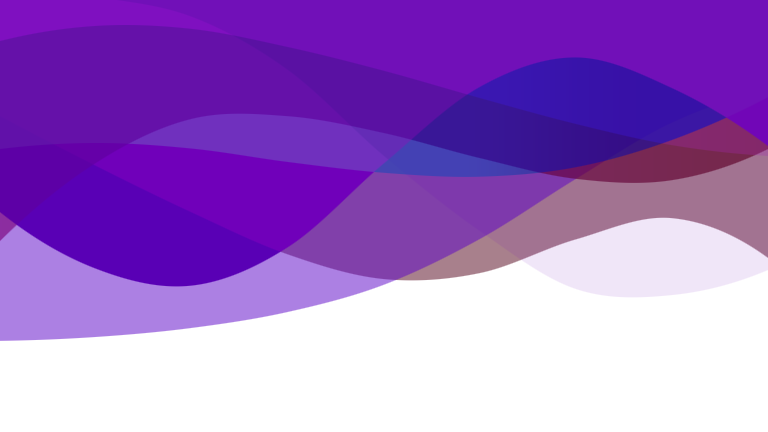
Write a WebGL 2 fragment shader that draws this background.

```glsl
#version 300 es
precision highp float;
// Translucent violet, blue and plum waves hanging from the top of a white canvas.

uniform vec2 u_resolution;
out vec4 fragColor;

// Smooth cubic through nine evenly spaced depths, measured down from the top.
float waveDepth(float x, float k[9]) {
    int i = clamp(int(floor(x * 8.0)), 0, 7);
    float t = x * 8.0 - float(i);
    float b = k[i], c = k[i + 1];
    float a = i > 0 ? k[max(i - 1, 0)] : 3.0 * (b - c) + k[2];
    float d = i < 7 ? k[min(i + 2, 8)] : 3.0 * (c - b) + k[6];
    return b + 0.5 * t * (c - a + t * (2.0 * a - 5.0 * b + 4.0 * c - d
             + t * (3.0 * (b - c) + d - a)));
}

// Antialiased coverage of everything above a wave.
float above(vec2 p, float k[9]) {
    float gap = waveDepth(p.x, k) - p.y;
    return clamp(0.5 + gap / fwidth(gap), 0.0, 1.0);
}

void main() {
    vec2 p = gl_FragCoord.xy / u_resolution;
    p.y = 1.0 - p.y;

    // Wave shapes
    float lavender = above(p, float[9](0.789, 0.780, 0.759, 0.722, 0.659, 0.553, 0.414, 0.284, 0.208));
    float violet   = above(p, float[9](0.491, 0.622, 0.661, 0.572, 0.378, 0.201, 0.133, 0.204, 0.338));
    float plum     = above(p, float[9](0.269, 0.384, 0.492, 0.589, 0.646, 0.632, 0.554, 0.505, 0.597));
    float veil     = above(p, float[9](-0.03, -0.007, 0.039, 0.162, 0.361, 0.535, 0.669, 0.683, 0.625));
    float orchid   = above(p, float[9](0.095, 0.060, 0.067, 0.109, 0.164, 0.227, 0.287, 0.336, 0.361));
    float wine     = above(p, float[9](0.558, 0.377, 0.275, 0.269, 0.308, 0.366, 0.414, 0.417, 0.345));
    float blue     = above(p, float[9](0.345, 0.331, 0.344, 0.375, 0.400, 0.409, 0.387, 0.324, 0.225));

    // Layers over white, outside the violet wave
    vec3 blueTint = mix(vec3(0.08, 0.28, 0.73), vec3(0.0, 0.08, 0.39), smoothstep(0.6, 0.85, p.x));
    vec3 wineTint = mix(vec3(0.48, 0.0, 0.49), vec3(0.36, 0.0, 0.14), p.x);
    wineTint = mix(wineTint, vec3(0.20, 0.0, 0.53), blue);
    vec3 orchidTint = mix(vec3(0.65, 0.16, 0.70), vec3(0.24, 0.10, 0.95), blue);
    vec3 open = vec3(1.0);
    open = mix(open, vec3(0.32, 0.0, 0.10), 0.5 * plum);
    open = mix(open, vec3(0.43, 0.0, 0.73), 0.1 * veil);
    open = mix(open, vec3(0.35, 0.0, 0.78), 0.5 * lavender);
    open = mix(open, blueTint, 0.55 * blue);
    open = mix(open, wineTint, 0.65 * wine);
    open = mix(open, orchidTint, 0.3 * orchid);

    // Layers over the opaque violet wave
    vec3 deep = mix(vec3(0.35, 0.0, 0.71), vec3(0.44, 0.0, 0.73), plum);
    deep = mix(deep, vec3(0.44, 0.34, 0.76), 0.55 * blue);
    deep = mix(deep, vec3(0.37, 0.0, 0.62), 0.65 * wine);
    deep = mix(deep, vec3(0.74, 0.06, 0.96), 0.3 * orchid);
    deep = mix(deep, vec3(0.0, 0.06, 0.45), 0.11 * veil);

    fragColor = vec4(mix(open, deep, violet), 1.0);
}
```
